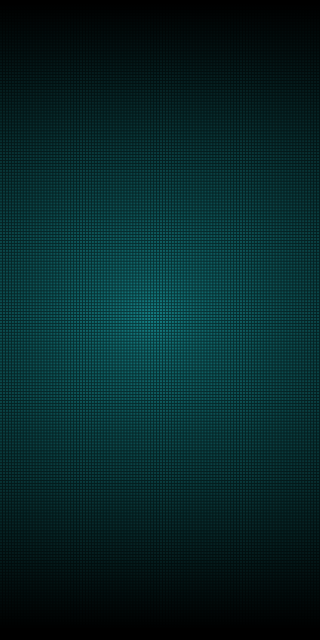
This background is drawn by a WebGL 2 fragment shader. Its source:

```glsl
#version 300 es
precision highp float;
// A fine mesh of teal tiles on black, lit by a soft glow near the centre.
// A vertical band of light and a radial peak set the brightness; the mesh
// is box filtered over each pixel so that it stays smooth at any size.

#define CELLS 108.0              // tiles across the width
#define TILE_FILL 0.68           // lit part of a cell along each axis
#define GAP_LIGHT 0.47           // light left in the gaps
#define CENTER vec2(0.465, 0.505)
#define BAND_REACH 0.49          // half height of the lit band
#define BAND_LIGHT 0.235
#define GLOW_LIGHT 0.12
#define GLOW_DECAY 4.2
#define SIDE_FADE 0.8            // dimming towards the sides
#define TEAL vec3(0.15, 1.0, 1.04)

uniform vec2 u_resolution;
out vec4 fragColor;

const float HALF_PI = 1.5707963;

// Running integral of a periodic pulse of width TILE_FILL
vec2 pulseIntegral(vec2 x) {
    return floor(x) * TILE_FILL + min(fract(x), TILE_FILL);
}

// Share of the pixel that is covered by tiles
float tileCoverage(vec2 cell, float pixelSize) {
    float h = 0.5 * pixelSize;
    vec2 covered = (pulseIntegral(cell + h) - pulseIntegral(cell - h)) / pixelSize;
    return covered.x * covered.y;
}

// Mean brightness before the mesh is applied
float glowLight(vec2 uv, float aspect) {
    vec2 offset = uv - CENTER;
    float height = min(abs(offset.y) / BAND_REACH, 1.0);
    float band = cos(HALF_PI * height);
    float side = 1.0 - SIDE_FADE * offset.x * offset.x;
    float radius = length(offset * vec2(1.0, aspect));
    return band * (BAND_LIGHT * side + GLOW_LIGHT * exp(-GLOW_DECAY * radius));
}

void main() {
    vec2 uv = gl_FragCoord.xy / u_resolution;
    float aspect = u_resolution.y / u_resolution.x;

    // Square cells, measured in canvas widths
    vec2 cell = uv * vec2(1.0, aspect) * CELLS;
    float mesh = mix(GAP_LIGHT, 1.0, tileCoverage(cell, CELLS / u_resolution.x));

    // Keep the mean brightness independent of the mesh
    float meshMean = mix(GAP_LIGHT, 1.0, TILE_FILL * TILE_FILL);
    fragColor = vec4(TEAL * glowLight(uv, aspect) * mesh / meshMean, 1.0);
}
```
